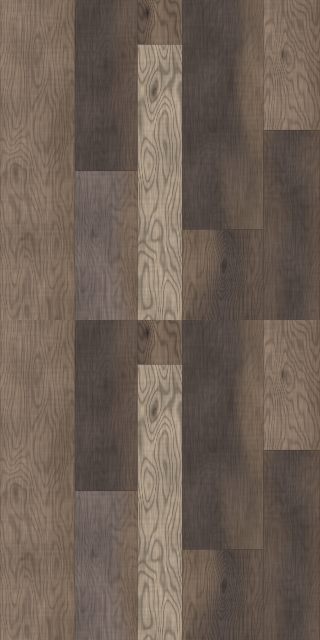
Write a WebGL 2 fragment shader that draws this texture.

```glsl
#version 300 es
precision highp float;
// Weathered wood plank floor: one square tile of mixed-width boards, stacked twice.
uniform vec2 u_resolution;
out vec4 fragColor;

const vec2 REPEATS = vec2(1.0, 2.0);
const int PLANKS = 9;
const float SEAM_WIDTH = 0.003;

const vec3 TONES[6] = vec3[6](
    vec3(0.32, 0.28, 0.26),   // 0 charcoal
    vec3(0.38, 0.32, 0.28),   // 1 umber
    vec3(0.46, 0.39, 0.33),   // 2 tan
    vec3(0.51, 0.44, 0.38),   // 3 oak
    vec3(0.61, 0.55, 0.48),   // 4 pale oak
    vec3(0.44, 0.39, 0.37));  // 5 ash grey

// Board bounds in the tile, y downward: left, top, right, bottom.
// Boards that run past the tile reach beyond 0..1, so no seam is drawn there.
const vec4 BOUNDS[PLANKS] = vec4[PLANKS](
    vec4(0.0, -1.0, 0.234, 2.0),
    vec4(0.234, -1.0, 0.43, 0.534), vec4(0.234, 0.534, 0.43, 2.0),
    vec4(0.43, -1.0, 0.57, 0.139), vec4(0.43, 0.139, 0.57, 2.0),
    vec4(0.57, -1.0, 0.823, 0.717), vec4(0.57, 0.717, 0.823, 2.0),
    vec4(0.823, -1.0, 1.0, 0.407), vec4(0.823, 0.407, 1.0, 2.0));

// Tone indices at the left, middle and right of each board.
const ivec3 SHADES[PLANKS] = ivec3[PLANKS](
    ivec3(3, 3, 2), ivec3(0, 0, 1), ivec3(5, 5, 2),
    ivec3(1, 2, 2), ivec3(4, 4, 4), ivec3(0, 0, 2),
    ivec3(2, 0, 1), ivec3(3, 3, 2), ivec3(1, 0, 1));

// Growth-ring strength and knot centre in the tile.
const vec3 FIGURE[PLANKS] = vec3[PLANKS](
    vec3(0.13, 0.05, 0.53), vec3(0.07, 0.33, 0.2), vec3(0.1, 0.29, 0.73),
    vec3(0.22, 0.46, 0.04), vec3(0.24, 0.48, 0.29), vec3(0.06, 0.67, 0.4),
    vec3(0.14, 0.7, 0.83), vec3(0.16, 0.885, 0.17), vec3(0.07, 0.92, 0.6));

vec2 hashGradient(vec2 cell) {
    vec3 h = fract(cell.xyx * vec3(0.1031, 0.103, 0.0973));
    h += dot(h, h.yzx + 33.33);
    float angle = 6.2832 * fract((h.x + h.y) * h.z);
    return vec2(cos(angle), sin(angle));
}

float gradientNoise(vec2 p) {
    vec2 i = floor(p), f = p - i;
    vec2 u = f * f * f * (f * (f * 6.0 - 15.0) + 10.0);
    vec2 e = vec2(1.0, 0.0);
    float a = dot(hashGradient(i), f);
    float b = dot(hashGradient(i + e.xy), f - e.xy);
    float c = dot(hashGradient(i + e.yx), f - e.yx);
    float d = dot(hashGradient(i + e.xx), f - e.xx);
    return mix(mix(a, b, u.x), mix(c, d, u.x), u.y);
}

// Distance inside a box: positive within, negative outside.
float insideBox(vec2 p, vec4 box) {
    vec2 d = min(p - box.xy, box.zw - p);
    return min(d.x, d.y);
}

// Three tones blended across the board with an uneven stain edge.
vec3 stain(vec2 p, vec4 box, ivec3 shade, float seed) {
    float across = (p.x - box.x) / (box.z - box.x);
    across += 0.35 * gradientNoise(p * vec2(9.0, 5.0) + seed);
    vec3 tone = mix(TONES[shade.x], TONES[shade.y], smoothstep(0.05, 0.45, across));
    return mix(tone, TONES[shade.z], smoothstep(0.55, 0.95, across));
}

// Dark contour lines of a stretched field, bulging around a knot.
float growthRings(vec2 p, vec2 knot, float seed) {
    vec2 k = (p - knot) * vec2(32.0, 13.0);
    float field = gradientNoise(p * vec2(13.0, 2.6) + seed);
    field += 0.12 * gradientNoise(p * vec2(38.0, 13.0) + seed);
    field += 0.5 * exp(-dot(k, k));
    float wave = 0.5 + 0.5 * sin(field * 58.0);
    return wave * wave * wave;
}

float knotCore(vec2 p, vec2 knot) {
    vec2 k = (p - knot) * vec2(120.0, 55.0);
    return exp(-dot(k, k));
}

// Brightness from long fibres, crosswise saw marks and broad wear.
float surface(vec2 p, float seed) {
    float fibre = gradientNoise(p * vec2(150.0, 9.0) + seed);
    float fine = gradientNoise(p * vec2(310.0, 38.0) + seed);
    float saw = gradientNoise(p * vec2(14.0, 120.0) + seed);
    float wear = gradientNoise(p * vec2(11.0, 7.0) - seed);
    return 1.0 + 0.12 * fibre + 0.1 * fine + 0.06 * saw + 0.14 * wear;
}

vec3 plank(vec2 p, vec4 box, ivec3 shade, vec3 figure, float seed) {
    vec3 wood = stain(p, box, shade, seed) * surface(p, seed);
    float rings = growthRings(p, figure.yz, seed) - 0.3;
    wood *= 1.0 - figure.x * rings;
    return wood * (1.0 - 2.0 * figure.x * knotCore(p, figure.yz));
}

void main() {
    vec2 uv = gl_FragCoord.xy / u_resolution;
    vec2 tile = fract(uv * REPEATS);
    tile.y = 1.0 - tile.y;
    float soft = 0.5 / u_resolution.x;

    vec3 color = TONES[1];
    for (int i = 0; i < PLANKS; i++) {
        float inside = insideBox(tile, BOUNDS[i]);
        float seed = 17.3 * float(i) + 4.7;
        vec3 wood = plank(tile, BOUNDS[i], SHADES[i], FIGURE[i], seed);
        wood *= 1.0 - 0.16 * (1.0 - smoothstep(0.0, SEAM_WIDTH, inside));
        color = mix(color, wood, smoothstep(-soft, soft, inside));
    }
    fragColor = vec4(color, 1.0);
}
```
